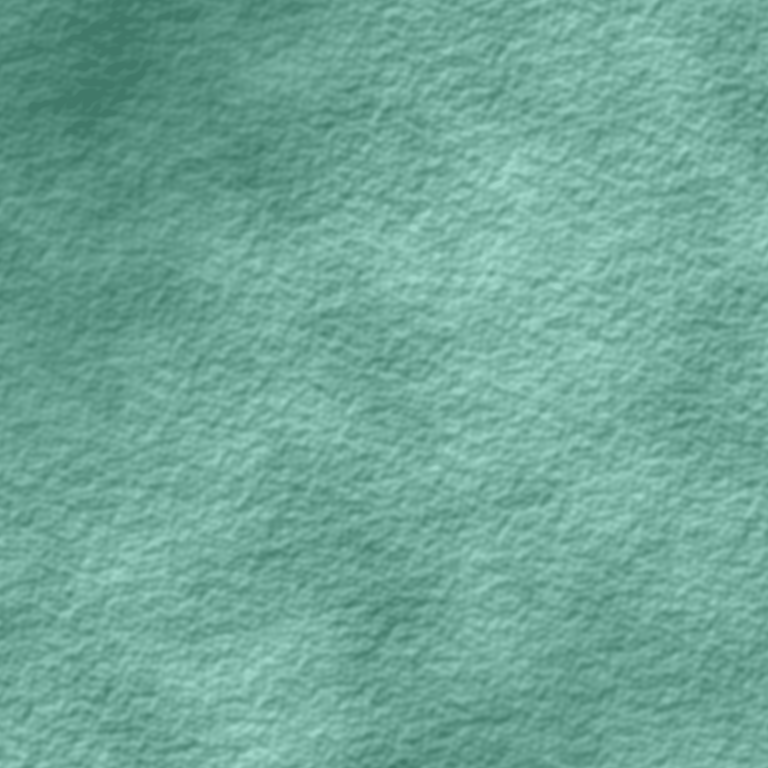
A three.js fragment shader for this texture:

```glsl
// Soft sea-green felted paper: broad cloudy shading under a fine embossed grain.
// Tone sums wide glows, layered gradient noise and the slope of a noise relief
// lit from above; one linear colour ramp then turns tone into green.

varying vec2 vUv;

const vec3 MID_GREEN = vec3(0.445, 0.662, 0.603);
const vec3 TONE_STEP = vec3(0.064, 0.062, 0.064);
const float FIBRE_TILT = 0.22;
const vec2 LIGHT_OFFSET = vec2(-0.0011, 0.0026);

// Pseudo-random unit vector for a lattice cell
vec2 cellGradient(vec2 cell) {
  vec3 h = fract(vec3(cell.xyx) * vec3(0.1031, 0.1030, 0.0973));
  h += dot(h, h.yzx + 33.33);
  float angle = 6.28319 * fract((h.x + h.y) * h.z);
  return vec2(cos(angle), sin(angle));
}

// Gradient noise with quintic blending, centred on zero
float gradientNoise(vec2 p) {
  vec2 cell = floor(p);
  vec2 f = p - cell;
  vec2 blend = f * f * f * (f * (f * 6.0 - 15.0) + 10.0);
  vec2 right = vec2(1.0, 0.0);
  vec2 up = vec2(0.0, 1.0);
  float a = dot(cellGradient(cell), f);
  float b = dot(cellGradient(cell + right), f - right);
  float c = dot(cellGradient(cell + up), f - up);
  float d = dot(cellGradient(cell + 1.0), f - 1.0);
  return mix(mix(a, b, blend.x), mix(c, d, blend.x), blend.y);
}

// Sum of octaves, each twice as fine and weaker by the falloff
float layeredNoise(vec2 p, int octaves, float falloff) {
  float sum = 0.0;
  float amplitude = 1.0;
  for (int i = 0; i < 6; i++) {
    if (i >= octaves) break;
    sum += amplitude * gradientNoise(p);
    p = p * 2.0 + vec2(17.3, 41.7);
    amplitude *= falloff;
  }
  return sum;
}

vec2 rotate(vec2 p, float angle) {
  float c = cos(angle);
  float s = sin(angle);
  return vec2(c * p.x + s * p.y, c * p.y - s * p.x);
}

float glow(vec2 p, vec2 centre, float radius) {
  vec2 d = (p - centre) / radius;
  return exp(-dot(d, d));
}

// Height of the paper surface, its short fibres rising gently to the right
float paperHeight(vec2 p) {
  vec2 fibre = rotate(p, FIBRE_TILT) * vec2(0.92, 1.0);
  return layeredNoise(fibre * 52.0 + 90.0, 2, 0.55);
}

// Brightness of the relief: slope towards the light
float embossedGrain(vec2 p, vec2 lightOffset) {
  return paperHeight(p - lightOffset) - paperHeight(p + lightOffset);
}

// Wide light and dark areas
float broadShade(vec2 p) {
  float shade = 1.0 * glow(p, vec2(0.66, 0.74), 0.30);
  shade += 1.0 * glow(p, vec2(0.16, 0.06), 0.25);
  shade -= 2.1 * glow(p, vec2(0.18, 1.0), 0.33);
  shade -= 0.9 * glow(p, vec2(0.04, 0.50), 0.20);
  shade -= 0.6 * glow(p, vec2(0.70, 0.04), 0.25);
  return shade;
}

void main() {
  float shade = broadShade(vUv);

  // Mottled clouds, slightly stretched along the fibres
  vec2 drift = rotate(vUv, FIBRE_TILT) * vec2(0.9, 1.15);
  float clouds = layeredNoise(drift * 3.6 + 5.0, 5, 0.68);

  // Grain is flatter where the sheet is in shade
  float grainStrength = mix(1.7, 2.8, smoothstep(-1.5, 0.2, shade));
  float grain = embossedGrain(vUv, LIGHT_OFFSET) * grainStrength;

  float tone = clamp(shade + 1.9 * clouds + grain, -3.0, 2.9);
  gl_FragColor = vec4(MID_GREEN + TONE_STEP * tone, 1.0);
}
```
